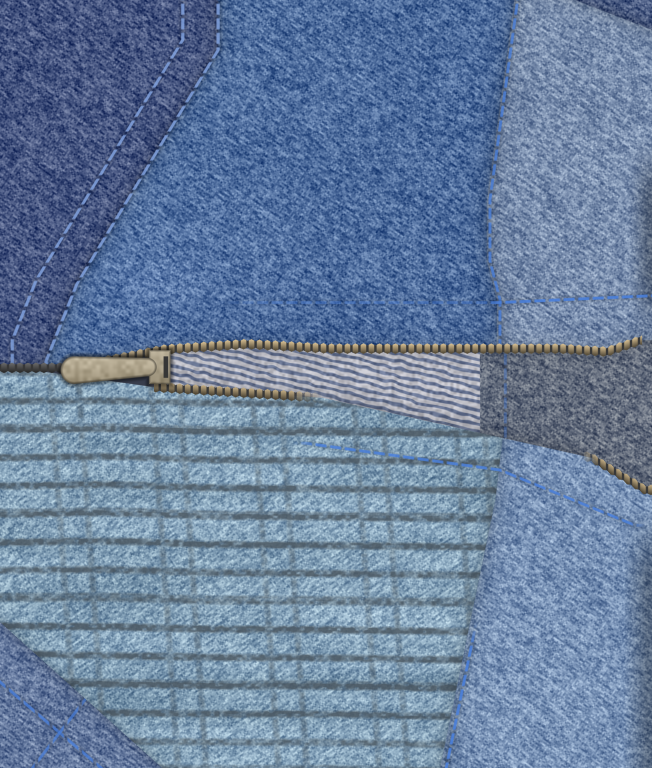
Reproduce this texture procedurally as a WebGL 1 fragment shader.

```glsl
precision highp float;
// Patchwork of denim and plaid cloth crossed by a half-open brass zipper.
uniform vec2 u_resolution;

float hash(vec2 p) {
  vec3 q = fract(p.xyx * 0.1031);
  q += dot(q, q.yzx + 33.33);
  return fract((q.x + q.y) * q.z);
}

float noise(vec2 p) {
  vec2 i = floor(p), f = fract(p), e = vec2(1, 0);
  f = f * f * (3.0 - 2.0 * f);
  return mix(mix(hash(i), hash(i + e), f.x),
             mix(hash(i + e.yx), hash(i + e.xx), f.x), f.y);
}

float cover(float d, float px) { return smoothstep(-px, px, d); }
float line(float d, float w, float px) { return cover(w - abs(d), px); }
float bend(float t, float a, float b, float rise) {
  return rise * clamp((t - a) / (b - a), 0.0, 1.0);
}
float stripe(float t) { return abs(fract(t) - 0.5); }
float shade(float d) { return 1.0 - 0.16 * exp(-abs(d) * 95.0); }

// Diagonal yarns with irregular pale flecks
vec3 denim(vec3 base, vec2 p) {
  vec2 q = mat2(0.825, 0.565, -0.565, 0.825) * p / 0.0056;
  float yarn = cos(6.28 * (q.y + 0.5 * noise(q * 0.35)));
  float fleck = noise(q * vec2(0.75, 1.7)) - 0.5;
  float grain = noise(q * 2.7) - 0.5;
  float wear = noise(p * 9.0) + 0.5 * noise(p * 28.0) - 0.75;
  float weave = 0.03 * yarn + 0.22 * fleck + 0.26 * grain;
  return base + vec3(1, 0.95, 0.8) * (weave + 0.035 * wear);
}

vec3 plaid(vec2 p) {
  float row = (p.y + 0.012 * p.x + 0.004 * noise(p * vec2(7, 3))) / 0.0368 + 0.41;
  float x = (p.x + 0.07 * p.y) / 0.131;
  float strength = 0.55 + 0.4 * hash(vec2(floor(row), 4));
  float ink = strength * (1.0 - smoothstep(0.04, 0.19, stripe(row)));
  ink = max(ink, 0.5 - 0.5 * smoothstep(0.01, 0.05, stripe(row / 3.0 + 0.3)));
  float col = min(stripe(x - 0.27), stripe(x - 0.55));
  ink = max(ink, 0.36 - 0.36 * smoothstep(0.01, 0.05, col));
  ink *= 0.35 + 1.1 * noise(p * vec2(170, 260));
  vec3 cloth = denim(vec3(0.51, 0.625, 0.715), vec2(p.x, -p.y));
  cloth += 0.1 * (noise(p * vec2(6, 45)) - 0.5);
  return mix(cloth, vec3(0.29, 0.34, 0.38), min(ink, 0.85));
}

vec3 lining(vec2 p) {
  float s = stripe((p.y + 0.24 * p.x) / 0.0095 + 0.35 * noise(p * 90.0));
  vec3 c = mix(vec3(0.75, 0.75, 0.78), vec3(0.4, 0.45, 0.57), smoothstep(0.15, 0.4, s));
  return c + 0.2 * (noise(p * 260.0) - 0.5);
}

vec3 sew(vec3 c, float d, float along, float amount, vec3 thread, float px) {
  float dash = smoothstep(0.04, 0.2, stripe(along / 0.019));
  c *= 1.0 - 0.16 * amount * line(d, 0.004, 0.003);
  return mix(c, thread, amount * dash * line(d, 0.0019, px));
}

// Brass teeth, d measured from the row centre
vec3 teeth(vec3 c, float d, float x, float amount, vec3 metal, float px) {
  float s = stripe(x / 0.0104);
  vec3 tooth = metal * (0.8 + 60.0 * clamp(d, -0.005, 0.006));
  tooth = mix(tooth, vec3(0.22), smoothstep(0.26, 0.44, s));
  return mix(c, tooth, amount * line(d, 0.0068 - 0.005 * s, px));
}

vec3 zipperPull(vec3 c, vec2 p, float px) {
  float t = clamp((p.x - 0.097) / 0.095, 0.0, 1.0);
  float d = length(p - vec2(0.097 + 0.095 * t, 0.518 + 0.004 * t)) - mix(0.018, 0.012, t);
  vec2 q = p - vec2(0.208, 0.522), b = abs(q) - vec2(0.014, 0.022);
  float box = max(b.x, b.y);
  vec3 brass = vec3(0.66, 0.62, 0.53) + 5.0 * q.y + 0.12 * (noise(p * 180.0) - 0.5);
  c *= 0.55 + 0.45 * smoothstep(0.0, 0.007, min(d, box));
  c = mix(c, brass * (0.65 + 0.35 * smoothstep(0.0, 0.003, -box)), cover(-box, px));
  c = mix(c, vec3(0.21), line(q.x - 0.008, 0.003, px) * line(q.y, 0.014, px));
  return mix(c, brass * (0.6 + 0.45 * smoothstep(0.0, 0.004, -d)), cover(-d, px));
}

void main() {
  vec2 p = gl_FragCoord.xy / u_resolution.y;
  float px = 0.8 / u_resolution.y, x = p.x, y = p.y;
  vec3 blue = vec3(0.29, 0.5, 0.86), pale = vec3(0.51, 0.64, 0.88);

  // Edges of the cloth pieces
  float upper = 0.521 + bend(x, 0.09, 0.215, 0.024) + bend(x, 0.215, 0.32, 0.007)
    - bend(x, 0.32, 0.43, 0.006) - bend(x, 0.73, 0.79, 0.004) + bend(x, 0.79, 0.835, 0.015);
  float lower = 0.524 - bend(x, 0.0, 0.2, 0.028) - bend(x, 0.2, 0.42, 0.014)
    - bend(x, 0.42, 0.77, 0.078) - bend(x, 0.77, 0.84, 0.042);
  float pocket = 0.06 + bend(y, 0.53, 0.63, 0.04) + bend(y, 0.63, 0.935, 0.184) - x;
  float inner = 0.016 + bend(y, 0.557, 0.635, 0.031) + bend(y, 0.635, 0.948, 0.191) - x;
  float side = x - 0.634 - bend(y, 0.66, 0.61, 0.013) - bend(y, 0.74, 1.0, 0.036);
  float hem = x - 0.573 - bend(y, 0.0, 0.349, 0.072) - bend(y, 0.349, 0.434, 0.01);
  float corner = 0.19 - 0.9 * x - y;

  // Upper denim pieces and their stitching
  vec3 top = denim(vec3(0.3, 0.42, 0.61), p);
  top += 0.07 * exp(-18.0 * length((p - vec2(0.19, 0.63)) * vec2(0.6, 1)));
  top = mix(top, denim(vec3(0.27, 0.33, 0.5), p), cover(pocket, px)) * shade(pocket);
  vec3 panel = denim(vec3(0.475, 0.555, 0.68), p);
  panel *= 1.0 - 0.3 * smoothstep(0.815, 0.85, x) * line(y - 0.69, 0.09, 0.05);
  top = mix(top, panel, cover(side, px)) * shade(side);
  top = sew(top, pocket * 0.87, y, 0.85, pale, px);
  top = sew(top, inner * 0.87, y, 0.85, pale, px);
  top = sew(top, side - 0.004, y, 0.8, blue, px);
  float crossSeam = y - 0.606 - bend(x, 0.65, 0.85, 0.009);
  top = sew(top, crossSeam, x, bend(x, 0.28, 0.36, 0.45) + bend(x, 0.63, 0.65, 0.45), blue, px);
  float flap = y - 1.0 + 0.39 * (x - 0.749);
  top = mix(top, denim(vec3(0.27, 0.34, 0.5), p), cover(flap, px)) * shade(flap);
  top *= shade(y - upper);

  // Plaid, lower denim and corner patch
  vec3 leg = denim(vec3(0.47, 0.57, 0.71), p);
  leg *= 1.0 - bend(x, 0.812, 0.842, 0.3) * bend(y, 0.34, 0.25, 1.0);
  vec3 base = mix(plaid(p), leg, cover(hem, px)) * shade(hem);
  base = sew(base, hem - 0.008, y, bend(y, 0.19, 0.16, 0.9), blue, px);
  float ridge = y - 0.423 + bend(x, 0.397, 0.651, 0.035) + bend(x, 0.651, 0.827, 0.072);
  base = sew(base, ridge, x, bend(x, 0.38, 0.41, 0.85) * bend(x, 0.84, 0.82, 1.0), blue, px);
  vec3 scrap = denim(vec3(0.38, 0.46, 0.61), p);
  scrap = sew(scrap, (y - 0.112 + 0.85 * x) * 0.76, x, 0.8, blue, px);
  scrap = sew(scrap, (y - 1.3 * x + 0.055) * 0.61, x, 0.75, blue, px);
  base = mix(base, scrap, cover(corner, px)) * shade(corner);

  // Opening between the zipper rows
  vec3 grey = sew(denim(vec3(0.39, 0.425, 0.49), p), x - 0.658, y, 0.4, blue, px);
  vec3 gap = mix(lining(p), grey, cover(x - 0.625, px)) * shade(upper - y) * shade(y - lower);
  gap = mix(vec3(0.22, 0.24, 0.3), gap, smoothstep(0.19, 0.22, x));
  vec3 color = mix(gap, top, cover(y - upper, px));
  color = mix(color, base, cover(lower - y, px));

  // Metal parts
  vec3 metal = mix(vec3(0.35), vec3(0.72, 0.64, 0.49), smoothstep(0.08, 0.22, x));
  color = teeth(color, y - upper, x, cover(0.836 - x, px), metal, px);
  float rowEnds = step(0.2, x) * bend(x, 0.42, 0.38, 1.0) + bend(x, 0.755, 0.78, 1.0);
  color = teeth(color, y - lower, x, rowEnds, metal * 0.9, px);
  gl_FragColor = vec4(zipperPull(color, p, px), 1);
}
```
